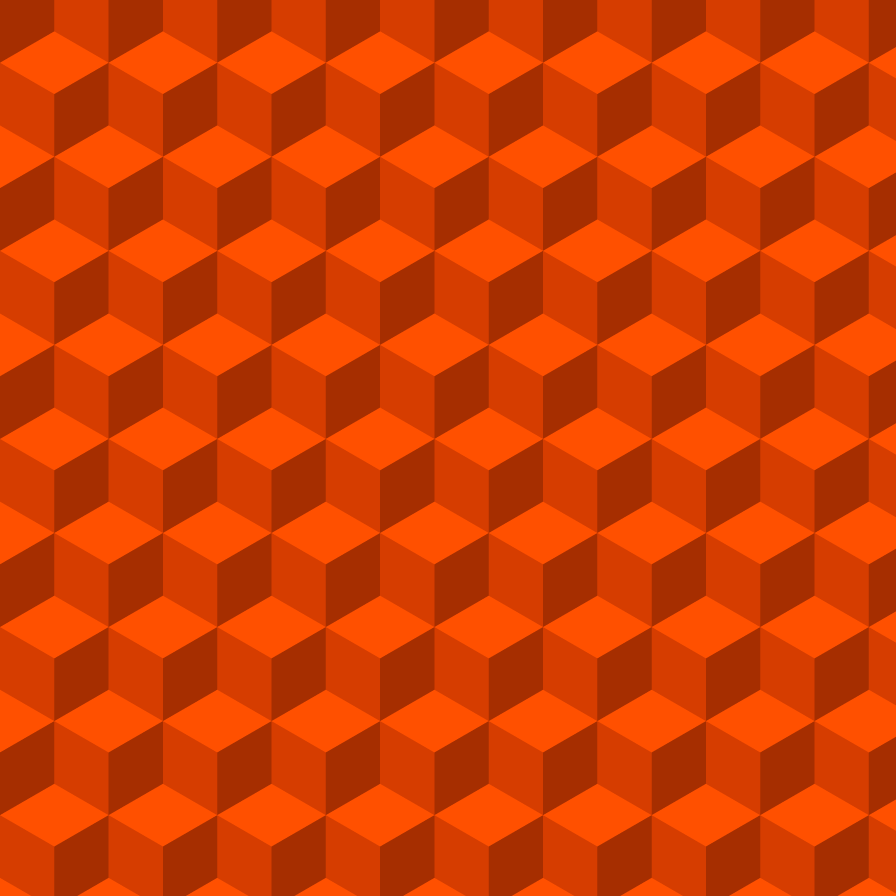
Write a Shadertoy shader that draws this pattern.

```glsl
const float SQRT3 = sqrt(3.0);
const float CUBES_ACROSS = 8.25;
const int SAMPLES = 4; // per axis, for smooth edges

const vec3 TOP_COLOR = vec3(1.0, 0.314, 0.0);
const vec3 LEFT_COLOR = vec3(0.839, 0.239, 0.0);
const vec3 RIGHT_COLOR = vec3(0.651, 0.180, 0.0);

// Offset from the center of the nearest cell in a rectangular grid
vec2 cellOffset(vec2 p, vec2 period) {
    return mod(p + 0.5 * period, period) - 0.5 * period;
}

// Offset from the nearest hexagon center; hexagons have side 1, point up
vec2 hexOffset(vec2 p) {
    vec2 period = vec2(SQRT3, 3.0);
    vec2 a = cellOffset(p, period);
    vec2 b = cellOffset(p - 0.5 * period, period);
    return dot(a, a) < dot(b, b) ? a : b;
}

// Each hexagon is a cube seen corner-on: one top and two side faces
vec3 cubeColor(vec2 q, vec3 top, vec3 left, vec3 right) {
    if (q.y * SQRT3 > abs(q.x)) return top;
    return q.x < 0.0 ? left : right;
}

// Canvas position to hexagon units, anchored at the upper left corner
vec2 toHexUnits(vec2 pixel, vec2 resolution) {
    vec2 p = vec2(pixel.x, pixel.y - resolution.y) / resolution.y;
    return p * CUBES_ACROSS * SQRT3;
}

void mainImage(out vec4 fragColor, in vec2 fragCoord) {
    vec3 sum = vec3(0.0);
    for (int j = 0; j < SAMPLES; j++) {
        for (int i = 0; i < SAMPLES; i++) {
            vec2 jitter = (vec2(i, j) + 0.5) / float(SAMPLES) - 0.5;
            vec2 p = toHexUnits(fragCoord + jitter, iResolution.xy);
            sum += cubeColor(hexOffset(p), TOP_COLOR, LEFT_COLOR, RIGHT_COLOR);
        }
    }
    fragColor = vec4(sum / float(SAMPLES * SAMPLES), 1.0);
}
```
